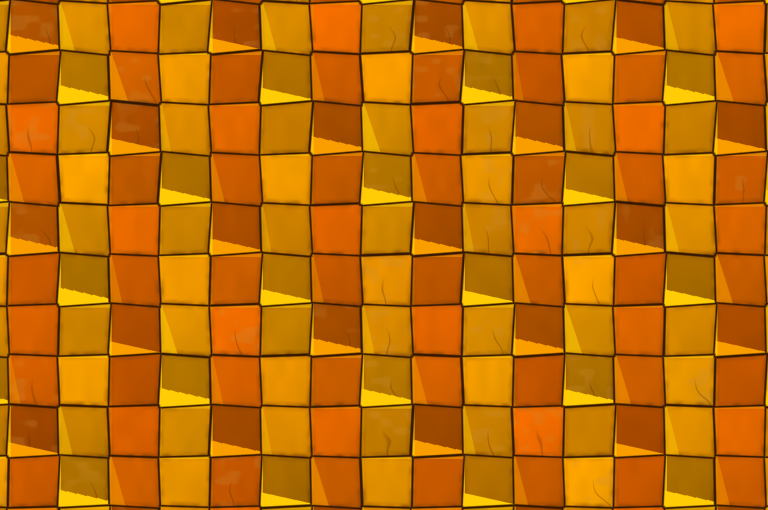
A WebGL 1 fragment shader for this texture:

```glsl
precision highp float;
uniform vec2 u_resolution;

// Layout, in canvas heights and in tile widths
const float PITCH = 0.099;
const vec2 GRID_ORIGIN = vec2(0.0157, 0.004);
const float GAP = 0.017;
const float RIM_WIDTH = 0.042;
const float GRIME = 0.42;

// Values for the four tilts, which cycle along the diagonals
const vec4 LEFT_LEAN = vec4(-0.07, 0.03, 0.06, -0.03);
const vec4 BOTTOM_SLOPE = vec4(-0.08, 0.09, 0.05, -0.04);
const vec4 BRIGHTNESS = vec4(0.78, 0.95, 1.07, 0.91);

const vec3 ORANGE = vec3(0.82, 0.37, 0.0);
const vec3 YELLOW = vec3(0.85, 0.54, 0.0);
const vec3 SUN_ORANGE = vec3(0.98, 0.62, 0.0);
const vec3 SUN_YELLOW = vec3(1.0, 0.80, 0.02);
const vec3 DIRT = vec3(0.36, 0.18, 0.02);
const vec3 JOINT = vec3(0.20, 0.09, 0.01);
const vec3 DUST = vec3(0.80, 0.56, 0.25);

float hash(vec2 p) {
  vec3 q = fract(p.xyx * 0.1031);
  q += dot(q, q.yzx + 33.33);
  return fract((q.x + q.y) * q.z);
}

float noise(vec2 p) {
  vec2 i = floor(p), f = fract(p);
  f = f * f * (3.0 - 2.0 * f);
  return mix(mix(hash(i), hash(i + vec2(1, 0)), f.x),
             mix(hash(i + vec2(0, 1)), hash(i + vec2(1, 1)), f.x), f.y);
}

float pick(vec4 table, float k) {
  return dot(table, vec4(equal(vec4(mod(k, 4.0)), vec4(0, 1, 2, 3))));
}

float tiltOf(vec2 id) {
  return floor(mod(id.x - id.y + 0.5, 4.0));
}

// Distance inside the skewed tile, negative outside; y runs down
float tileDepth(vec2 q, vec2 id, float skew) {
  float k = tiltOf(id);
  q += 0.025 * (vec2(hash(id + 3.1), hash(id + 7.7)) - 0.5);
  float left = q.x + 0.5 - skew * pick(LEFT_LEAN, k) * q.y;
  float right = 0.5 - q.x + skew * pick(LEFT_LEAN, k + 1.0) * q.y;
  float top = q.y + 0.5 - skew * pick(BOTTOM_SLOPE, k + 1.0) * q.x;
  float bottom = 0.5 - q.y + skew * pick(BOTTOM_SLOPE, k) * q.x;
  return min(min(left, right), min(top, bottom));
}

// Stepped patch of sunlight along the bottom of a shaded tile
float sunPatch(vec2 uv, float seed, float blur) {
  float s = uv.x * (3.5 + 2.0 * seed) + seed * 5.0;
  float stair = (floor(s) - seed * 5.0) / (3.5 + 2.0 * seed);
  float height = 0.27 + 0.1 * seed - 0.22 * stair - 0.06 * fract(s);
  return smoothstep(-blur, blur, height - (1.0 - uv.y));
}

void main() {
  vec2 p = gl_FragCoord.xy / u_resolution.y;
  vec2 g = (vec2(p.x, 1.0 - p.y) - GRID_ORIGIN) / PITCH;
  float px = 1.0 / (u_resolution.y * PITCH);
  float skew = mix(0.65, 1.25, p.y);

  // Deepest tile wins, the runner-up gives the joint
  float best = -9.0, second = -9.0;
  vec2 id = floor(g);
  for (int j = -1; j <= 1; j++) {
    for (int i = -1; i <= 1; i++) {
      vec2 cell = floor(g) + vec2(i, j);
      float d = tileDepth(g - cell - 0.5, cell, skew);
      if (d > best) {
        second = best;
        best = d;
        id = cell;
      } else {
        second = max(second, d);
      }
    }
  }
  float edge = min(best, 0.5 * (best - second));
  vec2 uv = g - id;
  float k = tiltOf(id);
  float seed = hash(id + 11.3);
  float isYellow = step(0.5, mod(id.x, 2.0));
  float blur = max(0.015, 0.6 * px);

  // Glazed face with a soft gradient
  vec3 sun = mix(SUN_ORANGE, SUN_YELLOW, isYellow);
  vec3 color = mix(ORANGE, YELLOW, isYellow) * pick(BRIGHTNESS, k);
  color *= 0.94 + 0.12 * hash(id + 5.9);
  color *= 1.04 - 0.09 * uv.x * uv.y + 0.05 * (noise(g * vec2(5.0, 2.5)) - 0.5);
  color.g += 0.025 * (seed - 0.5);

  // Dust, scratches and dirt
  float scuffed = step(0.8, hash(id + 23.7));
  float scuff = smoothstep(0.55, 0.85, noise(g * vec2(4.0, 6.0) + 40.0));
  color = mix(color, DUST, 0.22 * scuff * scuffed);
  float bend = uv.x - 0.3 - 0.5 * seed * uv.y - 0.2 * noise(uv * 3.0 + id);
  float scratch = 1.0 - smoothstep(0.0, 0.012 + px, abs(bend));
  color = mix(color, DIRT, 0.3 * scratch * scuffed * smoothstep(0.4, 0.7, uv.y));
  float dirt = (1.0 - smoothstep(0.0, 0.13, edge)) * noise(g * 7.0);
  color = mix(color, DIRT, GRIME * dirt * (0.6 + 0.8 * uv.y));

  // Sunlight: ragged patch on tilt 0, slanted wedge on tilt 1
  float shaded = 1.0 - step(0.5, k);
  float wedged = step(0.5, k) * (1.0 - step(1.5, k));
  float wedge = 0.05 + (0.15 + 0.2 * seed) * uv.y - uv.x;
  color = mix(color, sun, shaded * sunPatch(uv, seed, blur));
  color = mix(color, sun, wedged * (0.25 + 0.35 * seed) * smoothstep(-blur, blur, wedge));

  // Bright rims on the left and top sides
  float rimSide = 1.0 - smoothstep(RIM_WIDTH, RIM_WIDTH + px, uv.x);
  float rimTop = 1.0 - smoothstep(RIM_WIDTH, RIM_WIDTH + px, uv.y);
  color = mix(color, SUN_YELLOW, rimSide * (0.15 + 0.6 * shaded));
  color = mix(color, sun, rimTop * 0.5 * step(1.5, k) * step(0.35, seed));

  // Dark joints
  color = mix(JOINT, color, smoothstep(GAP - px, GAP + px, edge));
  gl_FragColor = vec4(clamp(color, 0.0, 1.0), 1.0);
}
```
